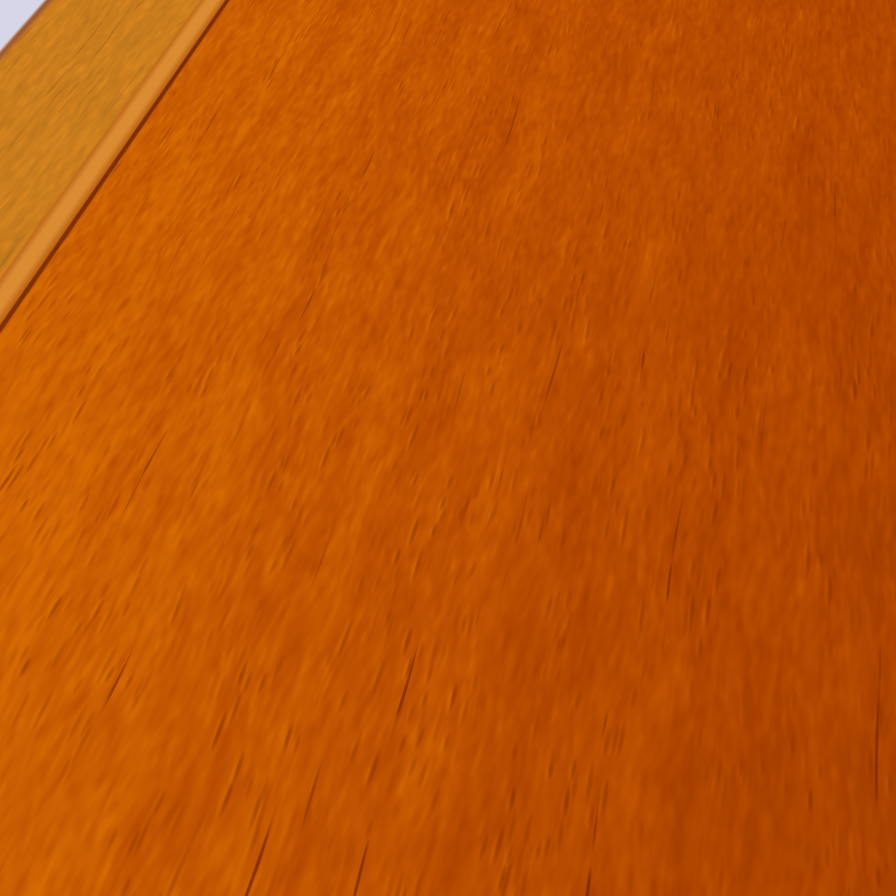
A Shadertoy shader for this texture:

```glsl
vec3 hash3(vec2 cell) {
    vec3 q = fract(cell.xyx * vec3(0.1031, 0.1030, 0.0973));
    q += dot(q, q.yxz + 33.33);
    return fract((q.xxy + q.yzz) * q.zyx);
}

// Cellular noise: one soft spot per cell, each lighter or darker
float mottle(vec2 p) {
    vec2 cell = floor(p);
    float sum = 0.0;
    for (int j = -1; j <= 1; j++) {
        for (int i = -1; i <= 1; i++) {
            vec2 id = cell + vec2(i, j);
            vec3 rnd = hash3(id);
            vec2 d = id + rnd.xy - p;
            float spot = max(0.0, 1.0 - dot(d, d));
            sum += spot * spot * (2.0 * rnd.z - 1.0);
        }
    }
    return sum;
}

// Sparse slender pores, present in the given share of cells
float pores(vec2 p, float share, float slimness) {
    vec2 cell = floor(p);
    float depth = 0.0;
    for (int j = -1; j <= 1; j++) {
        for (int i = -1; i <= 1; i++) {
            vec2 id = cell + vec2(i, j);
            vec3 rnd = hash3(id + 71.0);
            vec2 d = (id + rnd.xy - p) * vec2(slimness, 1.2 + 2.0 * rnd.x);
            float body = max(0.0, 1.0 - dot(d, d));
            float present = step(rnd.z, share) * (0.3 + 0.7 * rnd.y);
            depth = max(depth, body * present);
        }
    }
    return depth;
}

float band(float x, float lo, float hi, float soft) {
    return smoothstep(lo - soft, lo + soft, x) * (1.0 - smoothstep(hi - soft, hi + soft, x));
}

// Grain coordinates: x numbers the rays from the vanishing point, y is depth
vec2 toGrain(vec2 uv, vec2 vanishing) {
    float rise = vanishing.y - uv.y;
    return vec2((uv.x - vanishing.x) / rise, 1.0 / rise);
}

vec3 woodRamp(float tone) {
    const vec3 DARK = vec3(0.675, 0.263, 0.0);
    const vec3 MID = vec3(0.745, 0.322, 0.008);
    const vec3 LIGHT = vec3(0.825, 0.405, 0.012);
    vec3 lower = mix(DARK, MID, clamp(tone * 2.0, -0.3, 1.0));
    return mix(lower, LIGHT, clamp(tone * 2.0 - 1.0, 0.0, 1.15));
}

vec3 panel(vec2 uv, vec2 grain) {
    const vec3 PORE = vec3(0.44, 0.12, 0.0);
    // Broad light falloff and faint stripes
    float tone = 0.89 - 0.88 * uv.x + 0.2 * (uv.y - 0.5);
    tone += 0.04 * sin(grain.x * 61.0 + 2.0 * sin(grain.y * 9.0));
    tone += 0.03 * sin(grain.x * 137.0 + 1.3);
    // Grain from blotches to fine, nearly round specks
    tone += 0.11 * mottle(grain * vec2(60.0, 30.0));
    tone += 0.15 * mottle(grain * vec2(230.0, 75.0));
    tone += 0.16 * mottle(grain * vec2(320.0, 200.0) + 19.0);
    // Short pores, clustered, with a thin glint beside each
    vec2 shortScale = vec2(210.0, 95.0);
    vec2 glintShift = vec2(0.0022, 0.001);
    float cluster = smoothstep(-0.7, 0.6, mottle(grain * vec2(50.0, 28.0) + 43.0));
    float fine = cluster * pores(grain * shortScale, 0.30, 2.6);
    float glint = cluster * pores((grain + glintShift) * shortScale, 0.30, 2.6);
    // Long hairlines, broken along their length, dark and pale
    float breaks = smoothstep(-0.45, 0.3, mottle(grain * vec2(70.0, 85.0) + 31.0));
    float hairline = breaks * pores(grain * vec2(80.0, 20.0) + 7.0, 0.12, 10.0);
    float paleLine = pores(grain * vec2(70.0, 12.0) + 53.0, 0.12, 10.0);
    tone += 0.28 * glint * (1.0 - fine) + 0.16 * paleLine;
    float strength = mix(0.52, 0.24, uv.y);
    return mix(woodRamp(tone), PORE, strength * max(fine * 0.85, min(hairline * 1.7, 1.3)));
}

vec3 sideBoard(vec2 grain) {
    const vec3 OCHRE = vec3(0.795, 0.49, 0.115);
    float streak = mottle(grain * vec2(190.0, 60.0) + 5.0);
    float speck = mottle(grain * vec2(300.0, 170.0) + 11.0);
    float line = pores(grain * vec2(150.0, 25.0), 0.30, 4.0);
    return OCHRE * (1.0 + 0.035 * streak + 0.04 * speck - 0.10 * line);
}

vec3 trimStrip(float across) {
    const vec3 SHADE = vec3(0.74, 0.40, 0.09);
    const vec3 SHINE = vec3(0.86, 0.55, 0.20);
    return mix(SHADE, SHINE, band(across, 0.15, 0.82, 0.2));
}

void mainImage(out vec4 fragColor, in vec2 fragCoord) {
    const vec2 VANISHING = vec2(0.98, 2.05);
    const float OUTER_EDGE = -0.885, TRIM_TOP = -0.720, TRIM_FOOT = -0.694;
    const float SOFT = 0.0015;
    const vec3 SEAM = vec3(0.42, 0.13, 0.01);
    const vec3 BACKDROP = vec3(0.84, 0.84, 0.91);
    const vec3 RIM = vec3(0.55, 0.30, 0.22);

    vec2 uv = fragCoord / iResolution.xy;
    vec2 grain = toGrain(uv, VANISHING);
    float ray = grain.x;
    vec2 wavy = grain + vec2(0.0012 * sin(grain.y * 75.0 + ray * 40.0), 0.0);

    // Panel, then trim, side board and backdrop toward the corner
    vec3 color = panel(uv, wavy);
    color = mix(color, SEAM, 0.8 * band(ray, TRIM_FOOT, TRIM_FOOT + 0.005, SOFT));
    float across = (ray - TRIM_TOP) / (TRIM_FOOT - TRIM_TOP);
    color = mix(color, trimStrip(across), 1.0 - smoothstep(TRIM_FOOT - SOFT, TRIM_FOOT + SOFT, ray));
    color = mix(color, sideBoard(wavy), 1.0 - smoothstep(TRIM_TOP - SOFT, TRIM_TOP + SOFT, ray));
    color = mix(color, RIM, 0.7 * band(ray, OUTER_EDGE, OUTER_EDGE + 0.008, 0.004));
    color = mix(color, BACKDROP, 1.0 - smoothstep(OUTER_EDGE - 0.003, OUTER_EDGE + 0.003, ray));
    fragColor = vec4(color, 1.0);
}
```
